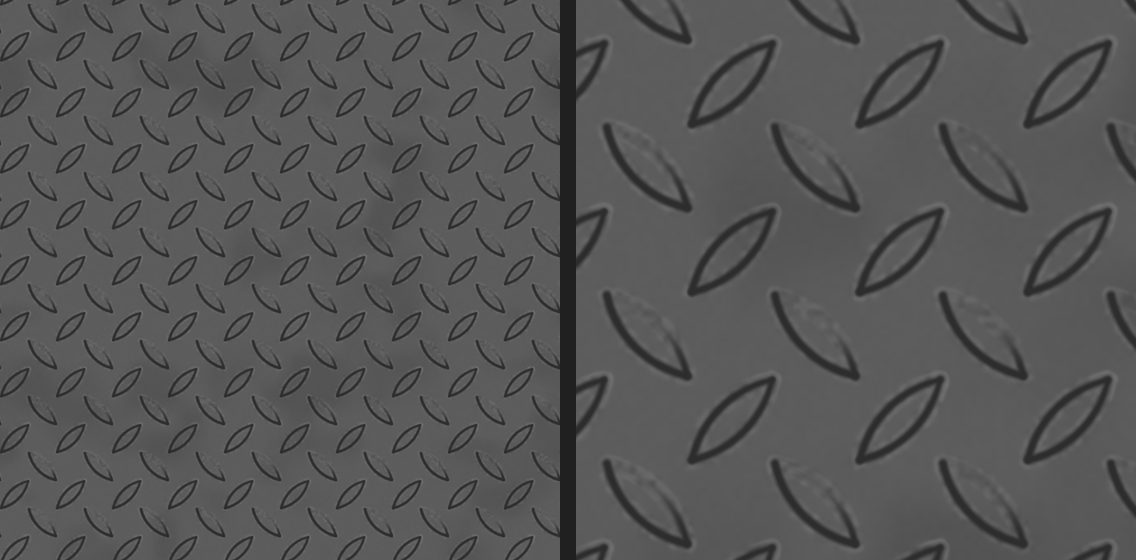
Left, the full canvas; right, a detail of the centre.
This texture is drawn by a three.js fragment shader. Its source:

```glsl
// Dark steel tread plate: two crossed rows of lens-shaped ridges, 10 by 10, tiling.
varying vec2 vUv;

const float REPEATS = 10.0;
const vec3 PLATE = vec3(0.362);
const vec3 GROOVE = vec3(0.175);
const vec3 SHADE = vec3(0.29);
const vec3 GLINT = vec3(0.47);

// Sizes below are in units of one repeat
const vec2 RISING_CENTER = vec2(0.262, 0.167);
const vec2 FALLING_CENTER = vec2(0.757, 0.668);
const float HALF_LENGTH = 0.338;
const float HALF_WIDTH = 0.098;
const float STROKE = 0.022;       // half the line width
const float SOFT = 0.016;         // edge softness
const float HALO = 0.085;         // reach of the grain around a line

const float GRAIN_CELLS = 256.0;
const float GRAIN_AMOUNT = 0.075;
const float SMUDGE_CELLS = 7.0;
const float SMUDGE_AMOUNT = 0.034;

float hash(vec2 p) {
  vec3 q = fract(vec3(p.xyx) * 0.1031);
  q += dot(q, q.yzx + 33.33);
  return fract((q.x + q.y) * q.z);
}

// Value noise that wraps after a whole number of cells
float noise(vec2 uv, float cells) {
  vec2 p = uv * cells;
  vec2 i = floor(p);
  vec2 f = fract(p);
  f = f * f * (3.0 - 2.0 * f);
  vec2 a = mod(i, cells);
  vec2 b = mod(i + 1.0, cells);
  return mix(mix(hash(a), hash(vec2(b.x, a.y)), f.x),
             mix(hash(vec2(a.x, b.y)), hash(b), f.x), f.y);
}

// Distance to the arc that joins both tips and bulges towards +y
float arcDistance(vec2 p) {
  float radius = (HALF_LENGTH * HALF_LENGTH + HALF_WIDTH * HALF_WIDTH) / (2.0 * HALF_WIDTH);
  float drop = radius - HALF_WIDTH;
  vec2 q = vec2(abs(p.x), p.y + drop);
  bool inSector = q.x * drop < HALF_LENGTH * q.y;
  return inSector ? abs(length(q) - radius) : length(vec2(q.x - HALF_LENGTH, p.y));
}

float line(float d, float halfWidth) {
  return 1.0 - smoothstep(halfWidth - SOFT, halfWidth + SOFT, d);
}

// Draws one ridge per repeat; falling ridges lose most of their upper arc
vec3 addRidge(vec3 color, vec2 center, bool falling, float grain) {
  vec2 p = vUv * REPEATS - center + 0.5;
  float wear = hash(mod(floor(p), REPEATS) + (falling ? 37.0 : 11.0));
  vec2 q = fract(p) - 0.5;
  if (falling) q.x = -q.x;
  vec2 local = vec2(q.x + q.y, q.y - q.x) * 0.70711;

  float upper = arcDistance(local);
  float lower = arcDistance(vec2(local.x, -local.y));
  float nearest = min(upper, lower);
  float along = local.x / HALF_LENGTH;

  // Grain and a thin glint beside the lines
  float halo = 1.0 - smoothstep(STROKE, HALO, nearest);
  color += halo * (grain - 0.46) * GRAIN_AMOUNT;
  float rim = line(abs(nearest - STROKE - 0.024), 0.008);
  float tip = smoothstep(0.65, 1.0, along) * (falling ? 0.25 : 0.8);
  color = mix(color, GLINT, rim * (0.12 + 0.25 * grain * wear + 0.6 * tip));

  // Dark outline, slimmer towards the upper tip
  float halfWidth = STROKE * (1.0 - 0.2 * smoothstep(0.2, 1.0, along));
  float fade = 1.0;
  if (falling) {
    halfWidth = STROKE * 1.08;
    fade = 1.0 - smoothstep(-0.95, mix(-0.05, 0.75, wear), along);
  }
  float upperWidth = falling ? STROKE * mix(0.45, 0.9, fade) : halfWidth;
  vec3 upperColor = mix(SHADE, GROOVE, fade);
  float upperStrength = falling ? max(fade, 0.22 * wear) : 1.0;
  color = mix(color, upperColor, line(upper, upperWidth) * upperStrength);
  return mix(color, GROOVE, line(lower, halfWidth));
}

void main() {
  float grain = noise(vUv, GRAIN_CELLS);

  // Plate with faint dark smudges
  float cloud = 0.65 * noise(vUv, SMUDGE_CELLS)
              + 0.35 * noise(vUv + 0.37, SMUDGE_CELLS * 3.0);
  float smudge = smoothstep(0.56, 0.86, cloud);
  vec3 color = PLATE - smudge * SMUDGE_AMOUNT + (grain - 0.5) * 0.008;

  // Ridges
  color = addRidge(color, RISING_CENTER, false, grain);
  color = addRidge(color, FALLING_CENTER, true, grain);

  gl_FragColor = vec4(color, 1.0);
}
```
